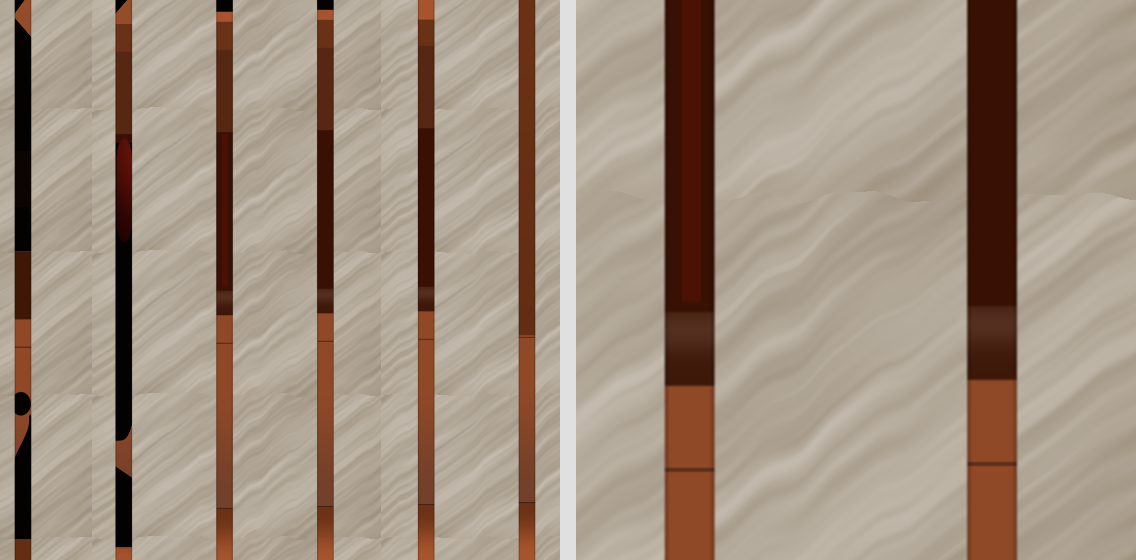
Left: the whole. Right: its middle third, enlarged.
Give the GLSL for this pattern, as a Shadertoy shader.

```glsl
// Pale diagonal-grained wood slats with six narrow upright gaps between them.
// The grain is stretched value noise repeated in tiles; each gap shows stacked
// bands of a warm, dim interior, with darker silhouettes in the first two gaps.
#define GAP_PITCH 0.1800
#define GAP_FIRST 0.0410
#define GAP_HALF 0.0148
#define TILE vec2(0.5156, 0.2552)
#define TILE_START vec2(0.1650, 0.1950)
#define GRAIN_ANGLE 0.65
#define WOOD vec3(0.70, 0.66, 0.60)
#define ORANGE vec3(0.53, 0.27, 0.145)
#define RUST vec3(0.39, 0.18, 0.08)
#define UMBER vec3(0.22, 0.065, 0.015)
#define SOOT vec3(0.012, 0.006, 0.005)
#define SOFT 0.0013

float hash(vec2 p) {
    vec3 q = fract(p.xyx * 0.1031);
    q += dot(q, q.yzx + 33.33);
    return fract((q.x + q.y) * q.z);
}

float noise(vec2 p) {
    vec2 i = floor(p), f = fract(p);
    f = f * f * (3.0 - 2.0 * f);
    return mix(mix(hash(i), hash(i + vec2(1, 0)), f.x),
               mix(hash(i + vec2(0, 1)), hash(i + vec2(1, 1)), f.x), f.y);
}

// Soft step that rises where v passes e
float edge(float e, float v) { return smoothstep(e - SOFT, e + SOFT, v); }
float span(float a, float b, float v) { return edge(a, v) * (1.0 - edge(b, v)); }
float hairline(float e, float v) { return 1.0 - smoothstep(0.0004, 0.002, abs(v - e)); }

// p runs right and down from the upper left
vec3 wood(vec2 p) {
    float wobble = 0.008 * (noise(vec2(p.x * 45.0, 3.0)) - 0.5);
    vec2 q = mod(p - TILE_START + vec2(0.0, wobble), TILE);
    float c = cos(GRAIN_ANGLE), s = sin(GRAIN_ANGLE);
    vec2 g = vec2(c * q.x - s * q.y, s * q.x + c * q.y) + 2.0;
    g.y += 0.004 * noise(g * vec2(5.0, 9.0));

    float broad = noise(g * vec2(3.0, 26.0)) - 0.5;
    float streak = noise(g * vec2(6.0, 105.0)) - 0.5;
    float fine = noise(g * vec2(12.0, 240.0) + 7.0) - 0.5;
    float pale = smoothstep(0.68, 0.95, noise(g * vec2(5.0, 150.0) + 19.0));
    float tone = 0.055 * broad + 0.085 * streak + 0.055 * fine + 0.035 * pale;

    // Tan shading just before each tile seam
    vec2 toSeam = TILE - q;
    float tan1 = 0.022 * (1.0 - smoothstep(0.0, 0.025, toSeam.y))
               + 0.014 * (1.0 - smoothstep(0.0, 0.07, toSeam.x));
    return WOOD + (tone - 0.004) * vec3(0.95, 1.05, 1.2) - tan1 * vec3(0.8, 1.0, 1.3);
}

// Interior shared by all gaps; u is depth from the top, x is -1 to 1 across
vec3 interior(float id, float x, float u) {
    vec3 glow = ORANGE * 1.22;
    vec3 c = id > 3.5 ? glow : SOOT;
    c = mix(c, glow, edge(0.021, u));
    c = mix(c, RUST * 1.06, edge(id > 3.5 ? 0.042 : 0.039, u));
    c = mix(c, RUST * 0.86, edge(0.089, u));
    c = mix(c, UMBER, edge(0.236, u));
    c += vec3(0.07, 0.0, 0.0) * span(0.24, 0.513, u) * span(-0.3, 0.45, x) * float(id == 2.0);
    float sill = exp(-pow((u - 0.53) / 0.013, 2.0));
    c = mix(c, UMBER + vec3(0.02, 0.03, 0.02) + 0.09 * sill, edge(0.519, u));
    if (id > 4.5) c = RUST * mix(1.08, 0.92, u);

    // Lower panel, its two joints and the brighter foot
    vec3 panel = mix(ORANGE * 1.06, vec3(0.45, 0.25, 0.16), smoothstep(0.68, 0.9, u));
    panel = mix(panel, mix(RUST * 1.1, glow, smoothstep(0.92, 1.0, u)), edge(0.908, u));
    c = mix(c, panel, edge(id > 4.5 ? 0.609 : 0.563, u));
    return c * (1.0 - 0.35 * hairline(0.613, u) - 0.4 * hairline(0.908, u));
}

// Dark shapes standing in the first two gaps
vec3 silhouettes(vec3 c, float id, float x, float t) {
    float h = 0.5 * (x + 1.0);
    if (id < 0.5) {
        c = mix(ORANGE * 1.1, SOOT, 1.0 - edge(0.0, t - 0.024 + 0.04 * h)) * (1.0 - edge(0.57, t))
          + c * edge(0.57, t);
        c = mix(c, SOOT, span(0.0, 0.45, t - 0.034 * h * step(t, 0.1) - 0.032) * (1.0 - edge(0.449, t)));
        c += vec3(0.035, 0.01, 0.005) * span(0.27, 0.37, t);
        c = mix(c, UMBER * vec3(1.1, 1.4, 1.6), span(0.449, 0.57, t));
        float blob = length(vec2((x + 0.25) / 1.2, (t - 0.721) / 0.021));
        c = mix(c, SOOT, 1.0 - smoothstep(0.93, 1.07, blob));
        float side = mix(0.75, -1.3, smoothstep(0.75, 0.84, t));
        float limb = smoothstep(side - 0.09, side + 0.09, x);
        c = mix(c, SOOT, limb * span(0.752 - 0.012 * h, 0.963, t));
        c = mix(c, RUST, edge(0.963, t));
    } else if (id < 1.5) {
        c = mix(c, ORANGE * 1.1, 1.0 - edge(0.042, t));
        c = mix(c, SOOT, 1.0 - edge(0.0, t - 0.024 + 0.034 * h));
        c = mix(c, SOOT, span(0.255, 0.787 - 0.03 * h * h * h * h, t));
        float red = length(vec2((x - 0.05) / 0.95, max(0.285 - t, max(t - 0.395, 0.0)) / 0.038));
        vec3 cloth = mix(vec3(0.40, 0.07, 0.035), vec3(0.16, 0.015, 0.01), smoothstep(0.27, 0.43, t));
        c = mix(c, cloth * (0.72 + 0.28 * h), 1.0 - smoothstep(0.92, 1.05, red));
        c = mix(c, SOOT, span(0.833 + 0.02 * h, 0.977, t));
    }
    return c;
}

void mainImage(out vec4 fragColor, in vec2 fragCoord) {
    vec2 p = fragCoord / iResolution.xy;
    p.y = 1.0 - p.y;

    float id = floor((p.x - GAP_FIRST) / GAP_PITCH + 0.5);
    float offset = p.x - GAP_FIRST - id * GAP_PITCH;
    float x = offset / GAP_HALF;

    // Bands climb slightly from one gap to the next
    vec3 gap = interior(id, x, p.y + 0.0035 * (id - 2.0));
    gap = silhouettes(gap, id, x, p.y);
    gap *= 1.0 - 0.22 * smoothstep(0.75, 1.0, abs(x));

    float open = 1.0 - edge(GAP_HALF, abs(offset));
    fragColor = vec4(mix(wood(p), gap, open), 1.0);
}
```
